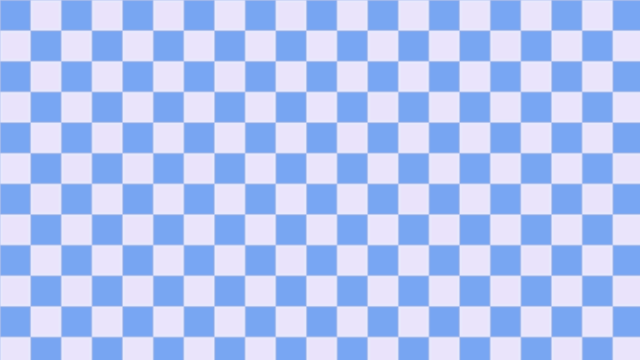
A Shadertoy shader for this pattern:

```glsl
// Two-colour checkerboard of blue and pale lilac squares, anchored at the top left.
// Signed triangle waves give the distance to the cell edges; their clamped product
// picks the colour, and a thin cooler rim softens each boundary.

// Signed distance to the nearest integer, alternating in sign from cell to cell
vec2 signedEdge(vec2 p) {
    return 0.5 - abs(mod(p + 0.5, 2.0) - 1.0);
}

float hash(vec2 p) {
    return fract(sin(dot(p, vec2(127.1, 311.7))) * 43758.5);
}

void mainImage(out vec4 fragColor, in vec2 fragCoord) {
    // Square cells, 11.75 to the canvas height, rows counted from the top
    float cellsPerPixel = 11.75 / iResolution.y;
    vec2 grid = vec2(fragCoord.x, iResolution.y - fragCoord.y) * cellsPerPixel;

    // Soft checker: 1 in blue squares, 0 in lilac ones
    vec2 edge = signedEdge(grid);
    float softness = max(0.03, 0.6 * cellsPerPixel);
    vec2 side = clamp(edge / softness, -1.0, 1.0);
    float checker = 0.5 + 0.5 * side.x * side.y;

    // Colours shift slightly toward each other beside the boundaries
    float edgeDistance = min(abs(edge.x), abs(edge.y));
    vec3 blue = mix(vec3(0.53, 0.66, 0.91), vec3(0.47, 0.65, 0.95),
                    smoothstep(0.03, 0.06, edgeDistance));
    vec3 lilac = mix(vec3(0.91, 0.91, 0.99), vec3(0.917, 0.893, 0.985),
                     smoothstep(0.06, 0.11, edgeDistance));
    vec3 color = mix(lilac, blue, checker);

    // Barely visible tone variation between squares
    color += 0.004 * (hash(floor(grid)) - 0.5);

    fragColor = vec4(color, 1.0);
}
```
